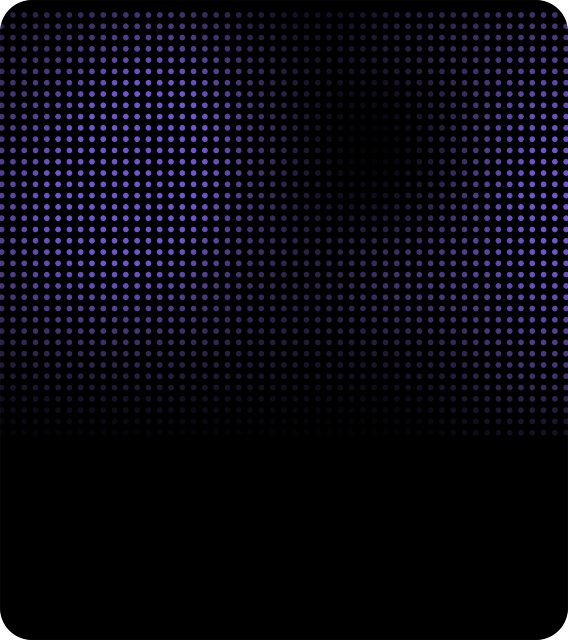
Write a Shadertoy shader that draws this background.

```glsl
// A rounded black panel with a lattice of violet dots over its upper two thirds.
// Each dot takes one brightness, sampled at its centre from a sum of soft
// elliptical glows, so wide pools of light and shadow show through the grid.

const vec3 PANEL = vec3(0.0);
const vec3 OUTSIDE = vec3(1.0);
const vec3 VIOLET = vec3(0.44, 0.33, 0.81);
const vec3 MUTED_VIOLET = vec3(0.45, 0.36, 0.75);

// Lengths are fractions of the canvas height.
const float PITCH = 0.01764;
const float DOT_RADIUS = 0.0044;
const vec2 FIRST_DOT = vec2(0.0026, 0.9766);
const float LAST_ROW = -37.0;
const float CORNER_RADIUS = 0.05;

// Soft elliptical pool of light.
float glow(vec2 p, vec2 centre, vec2 spread, float strength) {
    vec2 d = (p - centre) / spread;
    return strength * exp(-0.5 * dot(d, d));
}

// Signed distance to a rounded rectangle centred on zero.
float roundedBox(vec2 p, vec2 halfSize, float radius) {
    vec2 q = abs(p) - halfSize + radius;
    return length(max(q, 0.0)) + min(max(q.x, q.y), 0.0) - radius;
}

// Antialiased fill of a signed distance.
float fill(float dist, float pixel) {
    return 1.0 - smoothstep(-0.6 * pixel, 0.6 * pixel, dist);
}

// Brightness of the light field.
float lightField(vec2 p) {
    // Broad pools at the left
    float light = glow(p, vec2(0.247, 0.831), vec2(0.130, 0.143), 0.90);
    light += glow(p, vec2(0.182, 0.609), vec2(0.165, 0.143), 0.80);
    light += glow(p, vec2(0.000, 0.790), vec2(0.090, 0.220), 0.30);
    // Tall pool at the right and its faint arms
    light += glow(p, vec2(0.866, 0.690), vec2(0.124, 0.247), 1.05);
    light += glow(p, vec2(0.625, 0.565), vec2(0.090, 0.078), 0.38);
    light += glow(p, vec2(0.638, 0.948), vec2(0.090, 0.070), 0.22);
    // Dim floor in the valley, and the dark hollow above it
    light += glow(p, vec2(0.470, 0.480), vec2(0.120, 0.100), 0.12);
    light -= glow(p, vec2(0.605, 0.750), vec2(0.070, 0.080), 0.12);
    // Fall-off toward the last rows
    light *= mix(0.45, 1.0, smoothstep(0.30, 0.42, p.y));
    return clamp(light, 0.0, 1.0);
}

void mainImage(out vec4 fragColor, in vec2 fragCoord) {
    float pixel = 1.0 / iResolution.y;
    vec2 p = fragCoord * pixel;
    vec2 size = iResolution.xy * pixel;

    // Dot lattice
    vec2 cell = round((p - FIRST_DOT) / PITCH);
    vec2 centre = FIRST_DOT + cell * PITCH;
    float inRows = step(LAST_ROW - 0.5, cell.y) * step(cell.y, 0.5);
    float dotMask = fill(length(p - centre) - DOT_RADIUS, pixel) * inRows;

    // Dot colour, richer where brighter
    float light = lightField(centre);
    vec3 dotColor = mix(MUTED_VIOLET, VIOLET, smoothstep(0.3, 1.0, light));
    vec3 color = mix(PANEL, dotColor * light, dotMask);

    // Rounded panel
    float panel = fill(roundedBox(p - 0.5 * size, 0.5 * size, CORNER_RADIUS), pixel);
    fragColor = vec4(mix(OUTSIDE, color, panel), 1.0);
}
```
